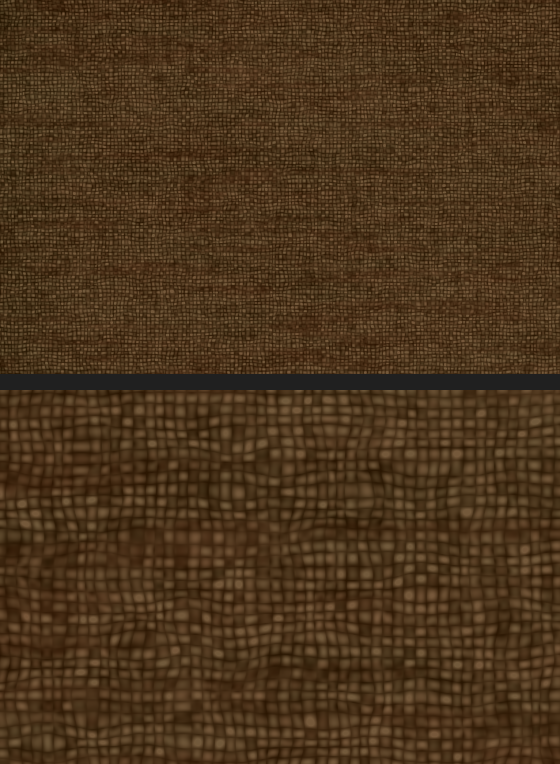
Top: the whole. Bottom: its middle third, enlarged.
Reproduce this texture procedurally as a WebGL 2 fragment shader.

```glsl
#version 300 es
precision highp float;
// Brown plain-weave cloth: rounded warp and weft threads cross over and under,
// with pale weft stitches staggered between duller warp stitches. Noise drifts
// each thread, roughens the fibre and varies tone by stitch, thread and patch.

#define THREADS vec2(148.0, 98.0)
#define DRIFT 0.75
#define RELIEF 1.05
#define WARP_LEVEL 0.74
#define STITCH_WEAR 0.75
#define FIBRE_WEAR 0.46
#define THREAD_WEAR 0.40
#define PATCH_WEAR 0.20
#define DARK_BROWN vec3(0.205, 0.124, 0.038)
#define LIGHT_BROWN vec3(0.412, 0.312, 0.200)
#define RED_TINT vec3(0.014, -0.006, -0.003)

uniform vec2 u_resolution;
out vec4 fragColor;

const float PI = 3.14159265;

float hash(vec2 p) {
  return fract(sin(dot(p, vec2(127.1, 311.7))) * 43758.5453);
}

float noise(vec2 p) {
  vec2 cell = floor(p), f = fract(p);
  f = f * f * (3.0 - 2.0 * f);
  float low = mix(hash(cell), hash(cell + vec2(1, 0)), f.x);
  float high = mix(hash(cell + vec2(0, 1)), hash(cell + vec2(1, 1)), f.x);
  return mix(low, high, f.y);
}

float fbm(vec2 p) {
  float sum = 0.0, gain = 0.5;
  for (int i = 0; i < 4; i++) {
    sum += gain * noise(p);
    p = p * 2.03 + 17.3;
    gain *= 0.5;
  }
  return sum / 0.9375;
}

// Rounded thread: bright along its ridge, dimmer where it dives under
float threadShade(float across, float along) {
  return across * mix(0.45, 1.0, along);
}

void main() {
  vec2 uv = gl_FragCoord.xy / u_resolution;

  // Thread coordinates; each thread drifts a little along its own length
  vec2 p = uv * THREADS;
  float warpDrift = noise(vec2(p.x * 0.45, uv.y * 28.0)) - 0.5;
  float weftDrift = noise(vec2(uv.x * 36.0, p.y * 0.45) + 51.0) - 0.5;
  p += DRIFT * vec2(warpDrift, weftDrift);
  vec2 stitch = floor(p);

  // Over and under crossings, with soft seams between them
  vec2 wave = sin(PI * p);
  vec2 ridge = abs(wave);
  float crown = ridge.x * ridge.y;
  float weftOver = smoothstep(-0.35, 0.35, wave.x * wave.y);
  float weft = threadShade(ridge.y, ridge.x);
  float warp = WARP_LEVEL * threadShade(ridge.x, ridge.y);
  float shade = mix(warp, weft, weftOver);

  // Flattened slubs show less relief
  float flatness = smoothstep(0.55, 0.85, noise(uv * vec2(11.0, 48.0) + 9.0));
  float weave = RELIEF * (shade - 0.44) * mix(1.0, 0.6, flatness);

  // Stitch wear and pale flecks fade out at stitch borders
  float grain = hash(stitch) - 0.5;
  float fleck = smoothstep(0.92, 1.0, hash(stitch + 71.0));
  weave += crown * (STITCH_WEAR * grain + 0.30 * fleck);

  // Loose fibre, finer than a stitch
  float fibre = noise(p * vec2(1.7, 1.9) + 140.0) - 0.5;
  weave += FIBRE_WEAR * fibre;

  // Tone along single threads, then over broad patches
  float rowTone = noise(vec2(uv.x * 20.0, p.y * 0.8)) - 0.5;
  float columnTone = noise(vec2(p.x * 0.8, uv.y * 14.0 + 80.0)) - 0.5;
  float threadTone = 0.6 * rowTone + 0.4 * columnTone;
  float patches = fbm(uv * vec2(4.0, 6.0) + 23.0) - 0.5;
  float tone = 0.47 + weave + THREAD_WEAR * threadTone + PATCH_WEAR * patches;
  tone -= 0.10 * flatness;

  // Gentle falloff toward the left and top edges
  tone -= 0.08 * smoothstep(0.18, 0.0, uv.x) + 0.06 * smoothstep(0.85, 1.0, uv.y);

  // Red-brown slubs against olive edges and patches
  float hue = 1.4 * (fbm(uv * vec2(9.0, 24.0) + 5.0) - 0.5) + 0.5 * flatness;
  hue += 1.2 * crown * (hash(stitch + 13.0) - 0.5) - 0.7 * smoothstep(0.22, 0.0, uv.x);

  vec3 color = mix(DARK_BROWN, LIGHT_BROWN, clamp(tone, -0.2, 1.2));
  color += RED_TINT * hue;
  fragColor = vec4(clamp(color, 0.0, 1.0), 1.0);
}
```
